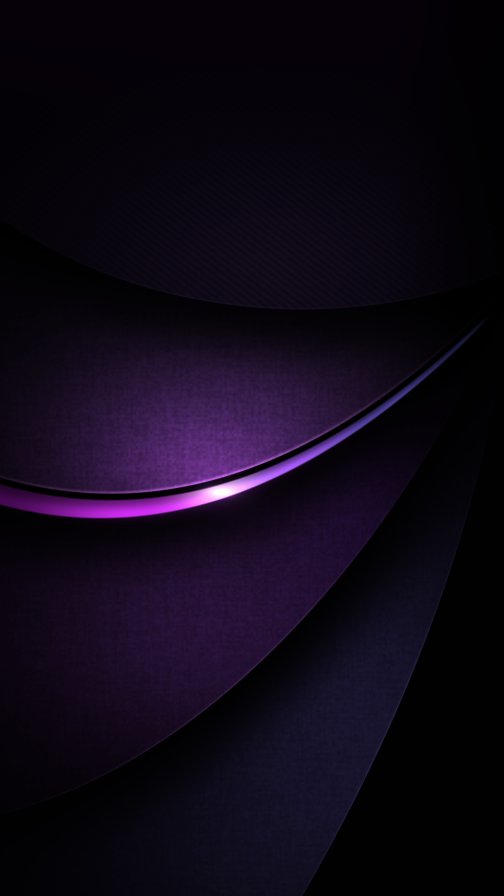
This background is drawn by a WebGL 2 fragment shader. Its source:

```glsl
#version 300 es
precision highp float;
// Dark overlapping fabric sheets with curved lower edges and a glowing violet ribbon.
// Each sheet is a signed distance to a polynomial curve, painted from back to front,
// with a soft light pool, a thin lit rim and a shadow cast on the sheet behind it.

uniform vec2 u_resolution;
out vec4 outColor;

float hash(vec2 cell) {
    vec3 v = fract(cell.xyx * vec3(0.1031, 0.1030, 0.0973));
    v += dot(v, v.yzx + 33.33);
    return fract((v.x + v.y) * v.z);
}

float noise(vec2 q) {
    vec2 i = floor(q), f = fract(q);
    f = f * f * (3.0 - 2.0 * f);
    return mix(mix(hash(i), hash(i + vec2(1, 0)), f.x),
               mix(hash(i + vec2(0, 1)), hash(i + vec2(1, 1)), f.x), f.y);
}

// Elliptical pool of light, 1 at its center
float pool(vec2 p, vec2 center, vec2 size) {
    vec2 q = (p - center) / size;
    return exp(-dot(q, q));
}

// Approximate distance from a curve, given the offset along one axis and the slope
float edgeDistance(float offset, float slope) {
    return offset * inversesqrt(1.0 + slope * slope);
}

float rimLine(float d, float width) {
    return exp(-d * d / (width * width));
}

void main() {
    vec2 p = gl_FragCoord.xy / u_resolution.x;
    float x = p.x, y = p.y;
    float aa = 0.8 / u_resolution.x;

    // Signed distances, positive inside each sheet
    float a = x - 0.6;
    float dTop = edgeDistance(y - 1.164 - 0.44 * a * a - 0.17 * a * a * a * a, 0.88 * a);
    float b = x - 0.22;
    float rimHeight = 0.798 + 0.66 * b * b;
    float dMiddle = edgeDistance(y - rimHeight, 1.32 * b);
    float dLower = edgeDistance(y - 0.162 - 0.24 * x - 0.66 * x * x - 0.1 * pow(x, 6.0),
                                0.24 + 1.32 * x + 0.6 * pow(x, 5.0));
    float dBack = edgeDistance(0.6 + 0.58 * y - 0.195 * y * y - x, 0.58 - 0.39 * y);

    // Woven grain
    float grain = noise(p * 210.0) - 0.5;
    float threads = noise(p * vec2(25.0, 230.0)) + noise(p * vec2(230.0, 25.0)) - 1.0;
    float weave = 1.0 + 0.22 * grain + 0.12 * threads;

    // Black ground and the indigo back sheet
    vec3 color = vec3(0.004, 0.002, 0.008);
    vec3 sheet = vec3(0.088, 0.075, 0.165) * pool(p, vec2(0.72, 0.36), vec2(0.37, 0.42));
    sheet += vec3(0.025, 0.02, 0.045) * pool(p, vec2(0.45, 0.05), vec2(0.3, 0.2));
    sheet *= weave * smoothstep(0.0, 0.15, -dLower);
    sheet += vec3(0.07, 0.065, 0.12) * rimLine(dBack, 0.003) * pool(p, vec2(0.76, 0.32), vec2(0.3, 0.35));
    color = mix(color, color + sheet, smoothstep(-aa, aa, dBack));

    // Lower violet sheet, shaded by the ribbon above
    sheet = vec3(0.008, 0.003, 0.012);
    sheet += vec3(0.145, 0.066, 0.205) * pool(p, vec2(0.43, 0.54), vec2(0.36, 0.27));
    sheet += vec3(0.055, 0.02, 0.095) * pool(p, vec2(0.7, 0.78), vec2(0.16, 0.2));
    sheet *= weave * smoothstep(0.03, 0.22, -dMiddle + 0.06 * x);
    sheet += vec3(0.11, 0.08, 0.14) * rimLine(dLower, 0.003) * pool(p, vec2(0.48, 0.42), vec2(0.33, 0.35));
    color = mix(color, sheet, smoothstep(-aa, aa, dLower));

    // Ribbon: magenta at the left, white hot spot, blue toward the right tip
    float base = 0.749 + 0.67 * (x - 0.2) * (x - 0.2);
    float crest = rimHeight - 0.012;
    float across = clamp((y - base) / max(crest - base, 0.004), 0.0, 1.0);
    float slope = 1.34 * (x - 0.2);
    float ribbonMask = smoothstep(-aa, 2.0 * aa, edgeDistance(y - base, slope))
                     * smoothstep(-aa, 2.0 * aa, edgeDistance(crest - y, slope));
    vec3 ribbon = mix(vec3(0.24, 0.03, 0.29), vec3(0.74, 0.16, 0.87), smoothstep(0.0, 0.27, x));
    ribbon = mix(ribbon, vec3(0.62, 0.33, 0.93), smoothstep(0.36, 0.55, x));
    ribbon = mix(ribbon, vec3(0.27, 0.22, 0.54), smoothstep(0.55, 0.76, x));
    ribbon = mix(ribbon, vec3(0.10, 0.10, 0.24), smoothstep(0.76, 0.92, x));
    ribbon *= mix(1.1, 0.55, smoothstep(0.2, 1.0, across)) * (1.0 - smoothstep(0.91, 0.985, x));
    vec2 hotSpot = vec2(0.437, 0.802);
    ribbon += vec3(0.35, 0.5, 0.25) * pool(p, hotSpot, vec2(0.075, 0.05));
    float under = max(base - y, 0.0);
    color += vec3(0.13, 0.03, 0.17) * exp(-under * 110.0) * pool(p, vec2(0.4, 0.78), vec2(0.25, 0.2));
    color *= 1.0 - smoothstep(-0.016, -0.009, dMiddle);
    color = mix(color, ribbon, ribbonMask);

    // Middle sheet, lit from its lower edge
    sheet = vec3(0.010, 0.006, 0.015);
    sheet += vec3(0.23, 0.105, 0.31) * pool(p, vec2(0.42, 0.84), vec2(0.30, 0.17));
    sheet += vec3(0.10, 0.060, 0.14) * pool(p, vec2(0.46, 0.99), vec2(0.36, 0.19));
    sheet += vec3(0.09, 0.035, 0.10) * pool(p, vec2(0.43, 0.83), vec2(0.16, 0.09));
    sheet *= weave * mix(0.25, 1.0, smoothstep(0.0, 0.15, -dTop));
    sheet *= 1.0 - smoothstep(0.75, 1.0, x);
    sheet += vec3(0.32, 0.18, 0.34) * rimLine(dMiddle - 0.002, 0.0032) * pool(p, vec2(0.42, 0.84), vec2(0.33, 0.3));
    color = mix(color, sheet, smoothstep(-aa, aa, dMiddle));

    // Top sheet with fine diagonal ribs
    float ribs = sin(dot(p, vec2(330.0, 430.0)));
    sheet = vec3(0.012, 0.003, 0.02) + vec3(0.012, 0.0, 0.014) * smoothstep(1.5, 1.778, y);
    sheet += vec3(0.050, 0.036, 0.078) * pool(p, vec2(0.53, 1.24), vec2(0.37, 0.25))
           * (1.0 + 0.16 * ribs + 0.15 * grain);
    sheet *= 1.0 - 0.75 * smoothstep(0.75, 1.0, x);
    sheet += vec3(0.035, 0.025, 0.05) * rimLine(dTop, 0.003) * pool(p, vec2(0.5, 1.18), vec2(0.35, 0.2));
    color = mix(color, sheet, smoothstep(-aa, aa, dTop));

    // Small flare over the hot spot
    color += vec3(0.40, 0.34, 0.42) * pool(p, hotSpot, vec2(0.026, 0.010));
    color += vec3(0.10, 0.04, 0.13) * pool(p, hotSpot, vec2(0.07, 0.04));
    outColor = vec4(color, 1.0);
}
```
